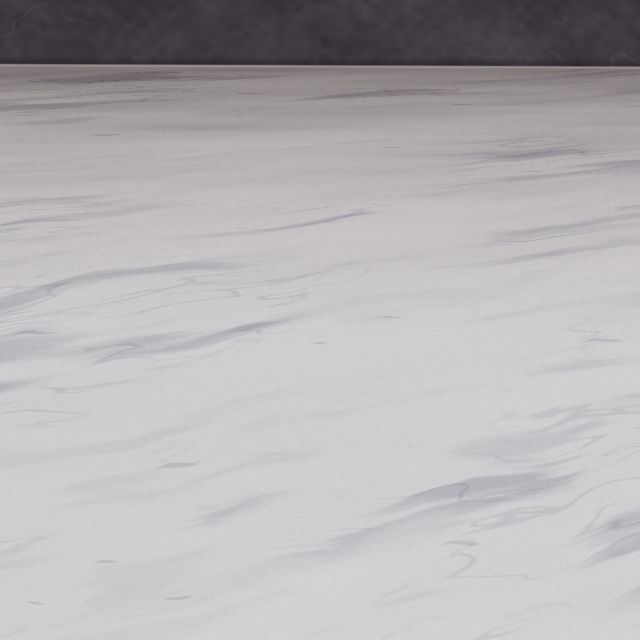
This texture is drawn by a Shadertoy shader. Its source:

```glsl
// A pale marble slab receding towards a dark slate wall.
// Slanted, stretched noise in foreshortened coordinates makes the veins,
// and an exponential falloff shades the slab near the wall.

const vec3 MARBLE = vec3(0.822, 0.811, 0.821);
const vec3 SHADE = vec3(0.325, 0.337, 0.335);
const vec3 VEIN_TINT = vec3(1.0, 0.97, 0.84);
const vec3 SLATE = vec3(0.232, 0.213, 0.232);
const vec3 RIM = vec3(0.62, 0.59, 0.585);

float hash(vec2 p) {
    return fract(sin(dot(p, vec2(127.1, 311.7))) * 43758.5453);
}

float noise(vec2 p) {
    vec2 i = floor(p);
    vec2 f = fract(p);
    f = f * f * (3.0 - 2.0 * f);
    float low = mix(hash(i), hash(i + vec2(1, 0)), f.x);
    float high = mix(hash(i + vec2(0, 1)), hash(i + vec2(1, 1)), f.x);
    return mix(low, high, f.y);
}

float fbm(vec2 p, int octaves) {
    float sum = 0.0, total = 0.0, amp = 0.5;
    for (int i = 0; i < octaves; i++) {
        sum += amp * noise(p);
        total += amp;
        amp *= 0.5;
        p = mat2(1.6, 0.2, -0.2, 2.0) * p + 17.3;
    }
    return sum / total;
}

// Thin line where a noise field crosses its middle value
float crease(vec2 p, float width) {
    return 1.0 - smoothstep(0.0, width, abs(fbm(p, 3) - 0.5));
}

// Slab coordinates: x runs along the veins, y across them
vec2 slabCoords(vec2 uv) {
    float depth = 1.08 - uv.y;
    float wobble = 0.05 * fbm(uv * vec2(7.0, 9.0), 3);
    return vec2(uv.x, -log(depth) - 0.27 * uv.x + wobble);
}

// Sparse short tapered flecks, at most one in each cell
float flecks(vec2 p, vec2 cells, float density) {
    vec2 q = p * cells;
    vec2 id = floor(q);
    vec2 local = fract(q) - 0.5;
    float size = mix(0.15, 0.4, hash(id + 3.1));
    local.y += 0.15 * (hash(id + 8.7) - 0.5) + 0.12 * sin(local.x * 7.0);
    float shape = length(local / vec2(size, size * 0.4));
    return step(hash(id), density) * (1.0 - smoothstep(0.45, 1.0, shape));
}

vec3 marble(vec2 uv, float below) {
    vec2 p = slabCoords(uv);
    float nearWall = exp(-below / 0.14);
    vec3 color = MARBLE - SHADE * nearWall;

    // Broad clouds, soft wisps, fine scratches and flecks
    float cloud = fbm(p * vec2(2.2, 9.0), 3) - 0.5;
    float patches = smoothstep(0.42, 0.68, fbm(p * vec2(3.5, 9.0) + 40.0, 3));
    float wisps = smoothstep(0.52, 0.78, fbm(p * vec2(5.0, 30.0) + 9.0, 4));
    float scratches = crease(p * vec2(6.0, 26.0) + 71.0, 0.035);
    float marks = flecks(p + 5.0, vec2(9.0, 26.0), 0.045);

    float vein = 0.10 * wisps * (0.25 + 0.75 * patches);
    vein += 0.055 * scratches * patches + 0.07 * marks;
    color -= VEIN_TINT * vein;
    color += cloud * (0.03 + 0.10 * nearWall);

    // Long level bands and a warm cast close to the wall
    float bands = fbm(vec2(uv.x * 3.0, uv.y * 75.0) + 23.0, 3) - 0.5;
    color += bands * nearWall * vec3(0.13, 0.13, 0.12);
    color += 0.012 * nearWall * vec3(1.0, 0.2, -0.6);
    return color + 0.014 * (noise(uv * 230.0) - 0.5);
}

vec3 slate(vec2 uv) {
    float mottling = fbm(uv * vec2(9.0, 13.0), 5) - 0.5;
    float grain = fbm(uv * 75.0, 3) - 0.5;
    float patches = smoothstep(0.4, 0.7, fbm(uv * 6.0 + 31.0, 3));
    float ridges = crease(uv * vec2(13.0, 17.0) + 52.0, 0.03) * patches;
    float light = 0.11 * mottling + 0.06 * grain + 0.035 * ridges;
    return SLATE + light + 0.018 * smoothstep(0.3, 1.0, uv.x);
}

void mainImage(out vec4 fragColor, in vec2 fragCoord) {
    vec2 uv = fragCoord / iResolution.xy;
    float soft = max(0.0012, 1.0 / iResolution.y);
    float below = 0.9 - 0.004 * uv.x - uv.y;

    // Slab with its lit rim, then the wall with a dark joint
    vec3 slab = marble(uv, max(below, 0.0));
    float rim = 1.0 - smoothstep(0.001, 0.005, abs(below - 0.001));
    slab = mix(slab, RIM, 0.7 * rim);
    float joint = smoothstep(-0.014, -0.002, below);
    vec3 wall = slate(uv) * (1.0 - 0.22 * joint);

    vec3 color = mix(wall, slab, smoothstep(-soft, soft, below));
    fragColor = vec4(clamp(color, 0.0, 1.0), 1.0);
}
```
